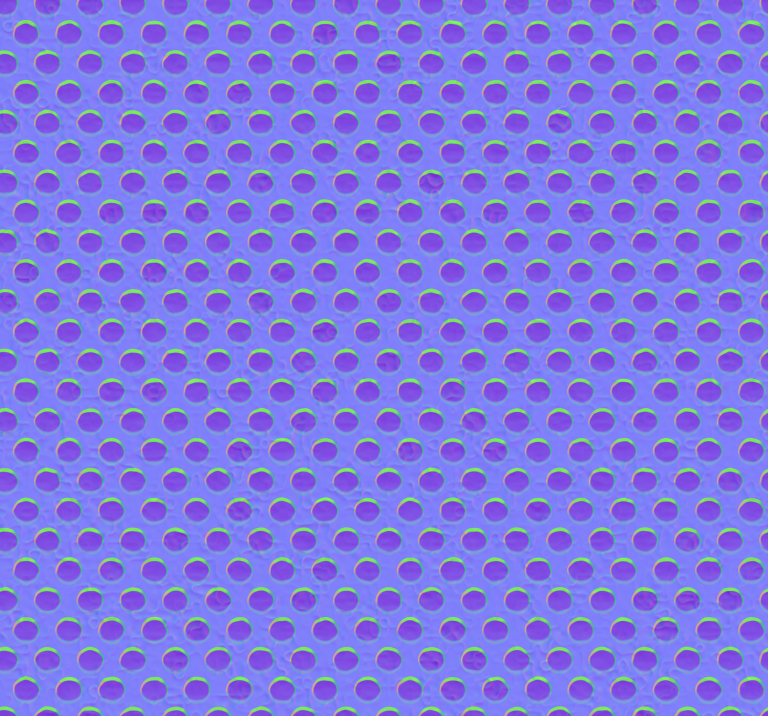
Write a Shadertoy shader that draws this texture map.

```glsl
// Tiling normal map of a sheet with staggered round studs and fine worn grain
#define GRID vec2(18.0, 24.0)       // studs across, rows down (even)
#define SHIFT vec2(0.116, 0.14)     // offset of the lattice, in cells
#define RADIUS 0.32                 // outer rim, in cell widths
#define INNER vec2(0.282, 0.236)    // half axes of the inner face
#define GRAIN vec2(150.0, 140.0)    // grain lattice, whole numbers
#define GRAIN_DEPTH 0.26
#define FLAT_COL vec3(0.50, 0.50, 0.985)
#define FACE_COL vec3(0.50, 0.30, 0.895)
#define LOW_COL vec3(0.48, 0.62, 0.86)
#define TOP_COL vec3(0.48, 0.91, 0.38)
#define LEFT_COL vec3(0.80, 0.64, 0.59)
#define RIGHT_COL vec3(0.30, 0.70, 0.60)

float hash(vec2 p) {
    return fract(sin(dot(p, vec2(127.1, 311.7))) * 43758.5453);
}

// Value noise that wraps over the unit square
float noise(vec2 uv, vec2 freq) {
    vec2 p = uv * freq, i = floor(p), f = fract(p);
    f = f * f * (3.0 - 2.0 * f);
    float a = hash(mod(i, freq));
    float b = hash(mod(i + vec2(1.0, 0.0), freq));
    float c = hash(mod(i + vec2(0.0, 1.0), freq));
    float d = hash(mod(i + 1.0, freq));
    return mix(mix(a, b, f.x), mix(c, d, f.x), f.y);
}

// Creased height field: thin curved ridges over soft lumps
float grainHeight(vec2 uv) {
    float crease = 1.0 - abs(2.0 * noise(uv, floor(GRAIN * 0.6)) - 1.0);
    return 0.6 * crease * crease + 0.5 * noise(uv, GRAIN);
}

// Rim colour by direction from the stud centre
vec3 rimColour(vec2 dir) {
    vec3 col = mix(LOW_COL, TOP_COL, smoothstep(0.3, 0.65, dir.y));
    float side = smoothstep(-0.35, 0.05, dir.y);
    float left = side * smoothstep(0.5, 0.9, -dir.x);
    float right = side * smoothstep(0.55, 0.88, dir.x);
    return mix(mix(col, LEFT_COL, left), RIGHT_COL, right);
}

void mainImage(out vec4 fragColor, in vec2 fragCoord) {
    vec2 uv = fragCoord / iResolution.xy;
    float pixel = GRID.x / iResolution.x;
    float pitch = GRID.x / GRID.y * iResolution.y / iResolution.x;

    // Staggered lattice, rows counted from the top
    vec2 g = vec2(uv.x, 1.0 - uv.y) * GRID - SHIFT + 0.5;
    g.x -= 0.5 * mod(floor(g.y), 2.0);
    vec2 id = mod(floor(g), GRID);
    vec2 q = (fract(g) - 0.5) * vec2(1.0, -pitch);

    // Slightly uneven outline
    float wobble = noise(uv, floor(GRAIN * 0.8)) - 0.5;
    float r = length(q) + 0.02 * wobble;
    float e = length(q / INNER) + 0.12 * wobble;
    vec2 dir = q / max(length(q), 1e-4);
    float lower = smoothstep(0.2, -0.7, dir.y);

    // Rim over the flat sheet
    float soft = max(0.014 + 0.012 * lower, 0.7 * pixel);
    float rim = 1.0 - smoothstep(RADIUS - soft, RADIUS + soft, r);
    vec3 col = mix(FLAT_COL, rimColour(dir), rim * mix(1.0, 0.92, lower));

    // Sloped inner face with faint level bands
    float band = noise(uv, vec2(54.0, 192.0)) - 0.5;
    float slope = clamp(-q.y / INNER.y, -1.0, 1.0);
    vec3 face = FACE_COL + vec3(0.01, 0.045, 0.02) * (slope + 1.2 * band);
    float edge = max(0.08 + 0.06 * lower, 3.0 * pixel * 0.7);
    float inside = 1.0 - smoothstep(1.0 - edge, 1.0 + edge, e);
    col = mix(col, face, inside);

    // Embossed grain, patchy on the sheet and stronger on worn studs
    vec2 h = 0.45 / GRAIN;
    float base = grainHeight(uv);
    vec2 tilt = base - vec2(grainHeight(uv + vec2(h.x, 0.0)), grainHeight(uv + vec2(0.0, h.y)));
    float patchy = smoothstep(0.25, 0.8, noise(uv, vec2(48.0, 45.0)));
    float worn = 0.3 + 0.9 * smoothstep(0.72, 1.0, hash(id + 7.3));
    float amount = GRAIN_DEPTH * mix(0.25 + 0.75 * patchy, worn, inside);
    col += amount * vec3(0.7 * tilt, -0.35 * length(tilt));

    fragColor = vec4(clamp(col, 0.0, 1.0), 1.0);
}
```
